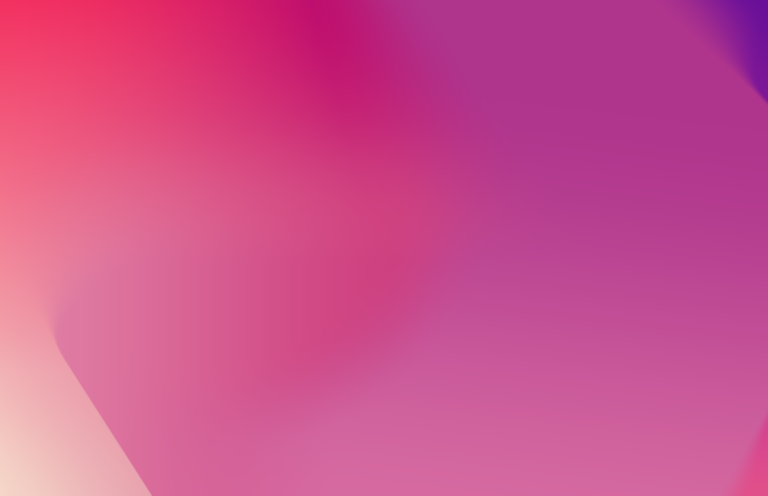
Give the GLSL for this background, as a Shadertoy shader.

```glsl
// Soft abstract gradient: a rounded pink petal and a violet sheet over a red-to-cream glow.

// Signed depth inside the petal: round shoulder, level top, slanted lower left side.
float petalDepth(vec2 e) {
    const float radius = 0.227;
    if (e.y > 0.0) return radius - length(vec2(min(e.x, 0.0), e.y));
    bool alongSide = dot(e, vec2(0.54, -0.841)) > 0.0;
    return radius + (alongSide ? dot(e, vec2(0.841, 0.54)) : -length(e));
}

void mainImage(out vec4 fragColor, in vec2 fragCoord) {
    vec2 uv = fragCoord / iResolution.xy;
    vec2 p = uv * vec2(1.55, 1.0);
    float down = 1.0 - uv.y;

    // Glow: red to cream down the left, deepening toward a slanted magenta fold
    float foldX = 0.625 + 0.29 * down;
    vec3 glow = mix(vec3(0.95, 0.19, 0.38), vec3(0.95, 0.68, 0.70), min(down / 0.75, 1.0));
    glow = mix(glow, vec3(0.96, 0.85, 0.79), smoothstep(0.65, 1.05, down));
    vec3 fold = mix(vec3(0.75, 0.06, 0.43), vec3(0.82, 0.27, 0.50), smoothstep(0.0, 0.55, down));
    float deepen = mix(1.8, 1.0, smoothstep(0.0, 0.45, down));
    vec3 color = mix(glow, fold, pow(min(p.x / foldX, 1.0), deepen));

    // Violet sheet, lighter and pinker toward the bottom
    float fall = smoothstep(0.12, 1.1, down - 0.18 * (uv.x - 0.55));
    vec3 sheet = mix(vec3(0.685, 0.205, 0.55), vec3(0.84, 0.42, 0.63), fall);

    // Petal, melting into the sheet across a wide arc
    vec3 petal = mix(vec3(0.88, 0.51, 0.65), vec3(0.81, 0.25, 0.50), smoothstep(-0.05, 0.85, p.x));
    float arc = smoothstep(0.42, 0.64, distance(p, vec2(0.403, 0.698)));
    petal = mix(petal, sheet, arc * smoothstep(0.1, 0.45, uv.x));

    // Petal edge: crisp on the lower side, hazy at the top
    vec2 fromShoulder = p - vec2(0.3226, 0.395);
    float depth = petalDepth(fromShoulder);
    float haze = mix(0.003, 0.26, smoothstep(-0.1, 0.2, fromShoulder.y));
    color = mix(color, vec3(0.90, 0.60, 0.66), 0.25 * down * down * smoothstep(-0.2, 0.0, depth));
    color = mix(color, petal, smoothstep(-0.6 * haze, haze, depth));

    // Sheet to the right of the fold, its transition widening downward
    color = mix(color, sheet, smoothstep(0.0, 0.24 + 0.4 * down, p.x - foldX));

    // Indigo upper right corner, its edge sharpening downward
    float indigoDepth = dot(p - vec2(1.341, 1.0), vec2(0.715, 0.699));
    float indigoSoft = mix(0.01, 0.13, smoothstep(0.8, 1.0, uv.y));
    vec3 indigo = mix(vec3(0.49, 0.09, 0.59), vec3(0.41, 0.06, 0.60), smoothstep(0.0, 0.15, indigoDepth));
    color = mix(color, indigo, smoothstep(-0.2 * indigoSoft, indigoSoft, indigoDepth));

    // Warm pink lower right corner
    float cornerDepth = dot(p - vec2(1.456, 0.0), vec2(0.883, -0.469));
    float rise = smoothstep(0.0, 0.17, uv.y);
    vec3 corner = mix(vec3(0.88, 0.31, 0.54), vec3(0.83, 0.26, 0.56), rise);
    float cornerSoft = mix(0.05, 0.015, rise);
    color = mix(color, corner, smoothstep(-0.2 * cornerSoft, cornerSoft, cornerDepth));

    fragColor = vec4(color, 1.0);
}
```
